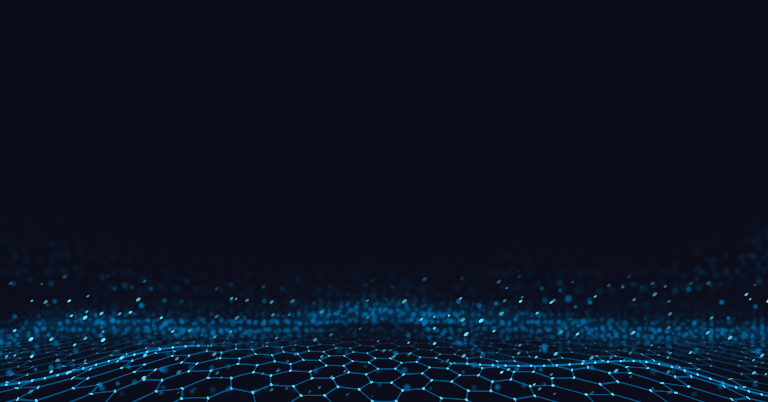
This background is drawn by a WebGL 1 fragment shader. Its source:

```glsl
precision highp float;
// A dark night field with a glowing hexagonal net receding along the bottom.
// The net is a perspective-mapped hex lattice; bands of hashed dots, soft
// bokeh and small tilted sparks float above it along smooth curves.

uniform vec2 u_resolution;

const vec3 NIGHT = vec3(0.045, 0.052, 0.106);
const vec3 HAZE = vec3(0.015, 0.20, 0.33);
const vec3 BLUE = vec3(0.0, 0.46, 0.70);
const vec3 CYAN = vec3(0.42, 0.90, 1.0);
const float HORIZON = 0.30;      // vanishing height of the net
const float NET_SCALE = 2.9;     // hexagons per unit at unit depth
const float NET_DEPTH = 0.56;    // stretch of the net along depth
const float LINE_WIDTH = 0.0007;
const float NODE_RADIUS = 0.0032;

float hash(vec2 p) {
  vec3 q = fract(vec3(p.xyx) * vec3(0.1031, 0.1030, 0.0973));
  q += dot(q, q.yzx + 33.33);
  return fract((q.x + q.y) * q.z);
}

float noise(vec2 p) {
  vec2 i = floor(p), f = fract(p);
  f = f * f * (3.0 - 2.0 * f);
  vec2 e = vec2(1.0, 0.0);
  return mix(mix(hash(i), hash(i + e), f.x),
             mix(hash(i + e.yx), hash(i + e.xx), f.x), f.y);
}

float bump(float x, float center, float width) {
  float t = (x - center) / width;
  return exp(-t * t);
}

// Height curves; x runs from 0 to 1 across the canvas.
float bandHeight(float x) {
  return 0.186 - 0.014 * x + 0.046 * bump(x, 0.49, 0.10) + 0.012 * bump(x, 0.13, 0.09)
       - 0.03 * bump(x, 0.0, 0.04) + 0.022 * bump(x, 0.66, 0.10);
}
float bokehHeight(float x) {
  return 0.26 + 0.10 * bump(x, 0.04, 0.13) + 0.045 * bump(x, 0.68, 0.07)
       + 0.11 * bump(x, 1.02, 0.12);
}
float ridgeHeight(float x) {
  return 0.04 + 0.1 * smoothstep(-0.02, 0.26, x) - 0.05 * smoothstep(0.3, 0.68, x)
       + 0.012 * smoothstep(0.7, 0.82, x) - 0.095 * smoothstep(0.82, 1.04, x);
}
float netLift(float x) {
  return 0.03 * bump(x, 0.25, 0.14) + 0.02 * bump(x, 0.82, 0.12);
}

// One jittered dot per cell; stretch > 1 makes slanted ellipses.
float dots(vec2 p, float cell, float radius, float blur, float amount, float stretch, float seed) {
  vec2 g = p / cell, id = floor(g) + seed;
  vec2 center = 0.28 + 0.44 * vec2(hash(id), hash(id + 17.3));
  vec2 d = (fract(g) - center) * cell;
  d = vec2(0.8 * d.x + 0.6 * d.y, (0.8 * d.y - 0.6 * d.x) * stretch);
  float r = radius * (0.65 + 0.5 * hash(id + 41.7));
  float shape = 1.0 - smoothstep(r - blur, r + blur, length(d));
  return shape * step(hash(id + 73.1), amount) * (0.4 + 0.6 * hash(id + 5.9));
}

// Returns line and node coverage of the perspective hex net.
vec2 hexNet(vec2 p, float x, float aspect, float px) {
  float d = max(HORIZON + netLift(x) - p.y, 0.03);
  float slope = (netLift(x + 0.005) - netLift(x - 0.005)) / (0.01 * aspect);
  float side = p.x - 0.5 * aspect, k = NET_SCALE / d;
  vec2 world = vec2(side, NET_DEPTH) * k;
  world += 0.09 * sin(world.yx * 2.3 + vec2(0.0, 1.7));
  vec2 gradX = vec2(k - side * k / d * slope, side * k / d);
  vec2 gradZ = NET_DEPTH * k / d * vec2(-slope, 1.0);
  vec2 period = vec2(1.7320508, 1.0);
  vec2 a = mod(world, period) - 0.5 * period;
  vec2 b = mod(world - 0.5 * period, period) - 0.5 * period;
  vec2 q = dot(a, a) < dot(b, b) ? a : b;
  float edge = 1.0, node = 1.0;
  float det = gradX.x * gradZ.y - gradX.y * gradZ.x;
  for (int i = 0; i < 3; i++) {
    float angle = 0.5235988 + 1.0471976 * float(i);
    vec2 n = vec2(cos(angle), sin(angle));
    edge = min(edge, (0.5 - abs(dot(q, n))) / length(gradX * n.x + gradZ * n.y));
    vec2 corner = 0.5773503 * vec2(cos(angle - 0.5235988), sin(angle - 0.5235988));
    vec2 w = q - corner * (dot(q, corner) < 0.0 ? -1.0 : 1.0);
    vec2 s = vec2(gradZ.y * w.x - gradX.y * w.y, gradX.x * w.y - gradZ.x * w.x) / det;
    node = min(node, length(s));
  }
  float r = NODE_RADIUS * clamp(d / 0.22, 0.4, 1.2);
  return 1.0 - smoothstep(vec2(LINE_WIDTH, r - 0.5 * px), vec2(LINE_WIDTH + px, r + 0.5 * px), vec2(edge, node));
}

void main() {
  float px = 1.0 / u_resolution.y, aspect = u_resolution.x * px;
  vec2 p = gl_FragCoord.xy * px;
  float x = gl_FragCoord.x / u_resolution.x, y = p.y;
  vec3 color = NIGHT;

  // Distant bokeh and the misty band
  float bokehZone = bump(y, bokehHeight(x), 0.055);
  float band = bump(y, bandHeight(x), 0.021);
  float wide = bump(y, bandHeight(x) - 0.008, 0.05);
  float trail = bump(y, mix(0.21, 0.09, smoothstep(0.50, 0.70, x)), 0.016) * bump(x, 0.59, 0.07);
  float mist = noise(vec2(x * 22.0, y * 45.0));
  color = mix(color, HAZE, band * (0.3 + 0.5 * mist) + 0.15 * wide + 0.2 * trail);

  // Layers of soft dots, from large and dim to small and bright
  for (int i = 0; i < 4; i++) {
    float f = float(i), seed = 19.0 * f + 3.0;
    vec2 shifted = p + vec2(0.013, 0.009) * f;
    float far = dots(shifted, 0.043 - 0.004 * f, 0.0115 - 0.0015 * f, 0.005, 0.65, 1.0, seed);
    color = mix(color, HAZE, far * bokehZone * (0.22 + 0.25 * smoothstep(0.8, 0.95, x)));
    float near = dots(shifted, 0.027 - 0.003 * f, 0.0055, 0.0035, 0.75, 1.0, seed + 101.0);
    color = mix(color, BLUE, near * clamp(0.55 * band + 0.28 * wide + 0.5 * trail, 0.0, 0.7));
  }

  // Hexagonal net, stronger in front of the ridge
  float ridge = ridgeHeight(x);
  float front = 1.0 - smoothstep(-0.005, 0.035, y - ridge);
  float fade = 1.0 - smoothstep(0.10, 0.19, y);
  vec2 net = hexNet(p, x, aspect, px) * fade * mix(0.35, 0.85, front);
  color = mix(color, BLUE, 0.75 * net.x);
  color = mix(color, CYAN, net.y);

  // Bright folded ridge on both sides, strung with beads
  float slope = (ridgeHeight(x + 0.004) - ridgeHeight(x - 0.004)) / (0.008 * aspect);
  float ridgeDist = abs(y - ridge) / sqrt(1.0 + slope * slope);
  float sides = 1.0 - smoothstep(0.22, 0.32, x) + smoothstep(0.55, 0.64, x);
  float thread = 1.0 - smoothstep(LINE_WIDTH, LINE_WIDTH + 1.3 * px, ridgeDist);
  float bead = length(vec2((fract(x * 60.0) - 0.5) * aspect / 60.0, ridgeDist));
  color = mix(color, BLUE, sides * (0.8 * thread + 0.2 * exp(-ridgeDist * 180.0)));
  color = mix(color, CYAN, sides * 0.9 * (1.0 - smoothstep(0.002, 0.002 + px, bead)));

  // Floating soft lights and slanted sparks
  float zone = smoothstep(0.0, 0.04, y) * (1.0 - smoothstep(0.24, 0.34, y));
  float crowd = 0.45 + 0.55 * max(bump(x, 0.10, 0.16), max(bump(x, 0.65, 0.13), bump(x, 0.97, 0.1)));
  float glow = dots(p, 0.055, 0.0075, 0.005, 0.35, 1.0, 211.0)
             + dots(p + 0.021, 0.041, 0.006, 0.003, 0.30, 1.0, 257.0);
  color = mix(color, BLUE, clamp(glow * zone * crowd, 0.0, 0.85));
  float spark = dots(p, 0.047, 0.0062, 0.0022, 0.30, 1.7, 307.0)
              + dots(p + 0.017, 0.036, 0.005, 0.002, 0.15, 1.6, 353.0);
  color = mix(color, CYAN, clamp(1.2 * spark * zone * crowd, 0.0, 1.0));

  gl_FragColor = vec4(color, 1.0);
}
```
